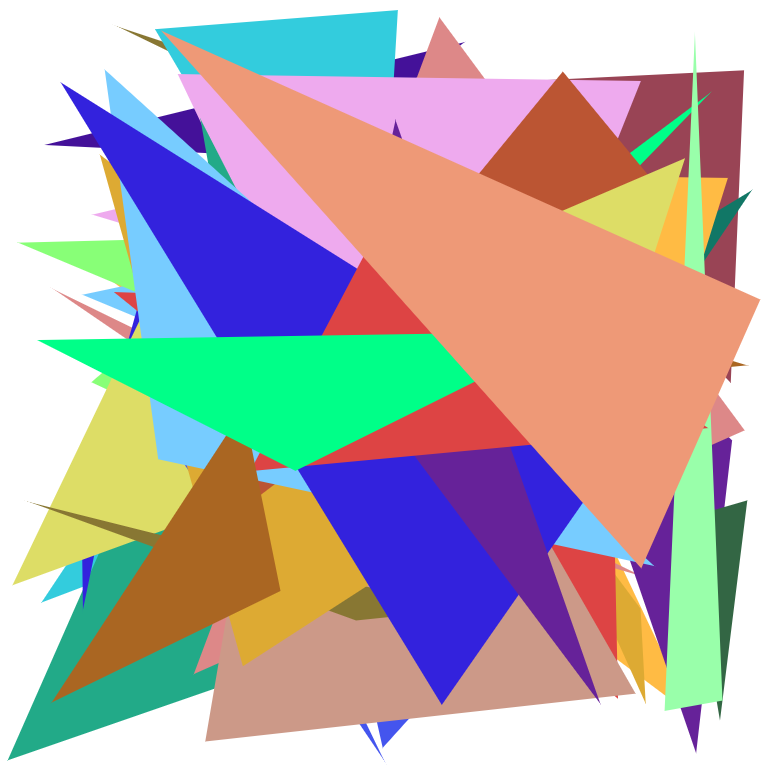
Give the GLSL for this background, as a Shadertoy shader.

```glsl
// A heap of flat, sharp-edged random triangles on white, topped by one large salmon wedge.

const int   TRIANGLES = 48;
const float MARGIN = 0.01;            // white rim that lets the tile repeat without a seam
const vec3  PAPER = vec3(1.0);
const int   WEDGE_COLOR = 0xE97;
const vec2  WEDGE_TIP   = vec2(0.21, 0.96);
const vec2  WEDGE_RIGHT = vec2(0.99, 0.61);
const vec2  WEDGE_LOW   = vec2(0.835, 0.26);

// Scatter sequence: multiples of k^3, taken modulo SCATTER_PERIOD
const int   SCATTER_PERIOD = 10000;
const ivec2 SCATTER_STEP = ivec2(7549, 5698);

// Colours from the top of the heap downwards, one hex digit per channel
const int COLORS = 24;
const int PALETTE[COLORS] = int[COLORS](
    0x0F8, 0xA62, 0xD44, 0xDD6, 0x629, 0x32D,
    0x7CF, 0xB53, 0xDA3, 0x2A8, 0xEAE, 0x945,
    0x9FA, 0x873, 0xC98, 0x364, 0x45E, 0xD88,
    0x3CD, 0x419, 0xFB4, 0xC1C, 0x176, 0x8F7);

vec3 unpackColor(int hex) {
    return vec3(ivec3(hex >> 8, hex >> 4, hex) & 15) / 15.0;
}

// Pseudo-random vertex inside the margins
vec2 scatteredVertex(int k) {
    ivec2 cell = SCATTER_STEP * (k * k * k % SCATTER_PERIOD) % SCATTER_PERIOD;
    return mix(vec2(MARGIN), vec2(1.0 - MARGIN), vec2(cell) / float(SCATTER_PERIOD));
}

float cross2(vec2 a, vec2 b) {
    return a.x * b.y - a.y * b.x;
}

// Signed distance to the line a-b, positive on its right side
float edgeDistance(vec2 p, vec2 a, vec2 b) {
    return cross2(p - a, normalize(b - a));
}

// Antialiased coverage of a triangle of either winding
float triangleMask(vec2 p, vec2 a, vec2 b, vec2 c, float pixel) {
    float winding = sign(cross2(b - a, c - a));
    float d = max(winding * edgeDistance(p, a, b),
              max(winding * edgeDistance(p, b, c),
                  winding * edgeDistance(p, c, a)));
    return clamp(0.5 - d / pixel, 0.0, 1.0);
}

void mainImage(out vec4 fragColor, in vec2 fragCoord) {
    vec2 uv = fragCoord / iResolution.xy;
    float pixel = 1.0 / min(iResolution.x, iResolution.y);
    vec3 color = PAPER;

    // Paint the heap from the bottom up
    for (int i = TRIANGLES - 1; i >= 0; i--) {
        int k = 3 * i + 1;
        float mask = triangleMask(uv, scatteredVertex(k), scatteredVertex(k + 1),
                                  scatteredVertex(k + 2), pixel);
        color = mix(color, unpackColor(PALETTE[i % COLORS]), mask);
    }

    // Dominant wedge on top
    float wedge = triangleMask(uv, WEDGE_TIP, WEDGE_RIGHT, WEDGE_LOW, pixel);
    color = mix(color, unpackColor(WEDGE_COLOR), wedge);

    fragColor = vec4(color, 1.0);
}
```
